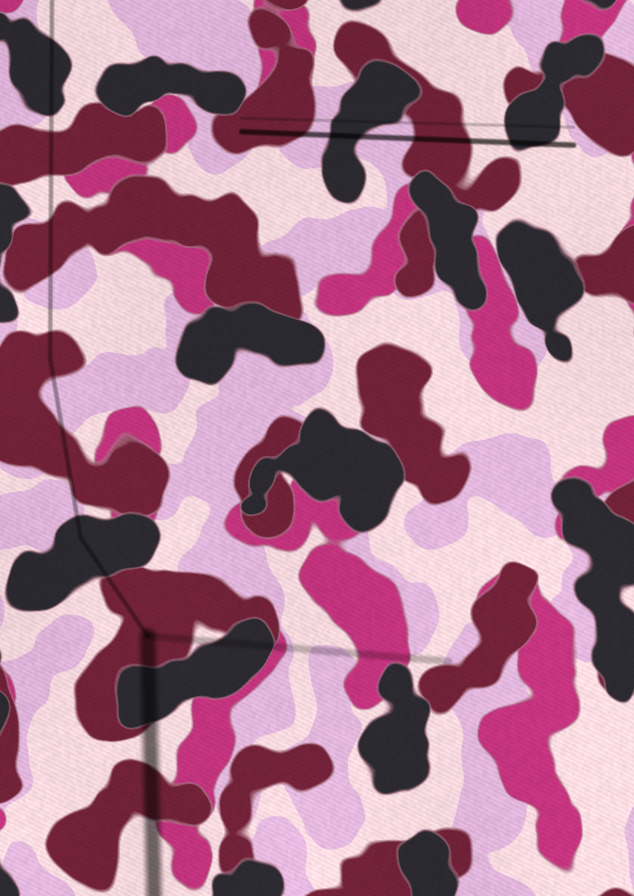
A WebGL 1 fragment shader for this texture:

```glsl
precision highp float;
// Pink, plum and black camouflage on twill cloth, with a pocket slit and seams.
uniform vec2 u_resolution;

const vec3 CREAM = vec3(0.96, 0.85, 0.87);
const vec3 LILAC = vec3(0.88, 0.71, 0.86);
const vec3 MAGENTA = vec3(0.76, 0.20, 0.49);
const vec3 PLUM = vec3(0.44, 0.13, 0.22);
const vec3 BLACK = vec3(0.17, 0.16, 0.19);
const vec3 RIM = vec3(0.68, 0.47, 0.54);

float hash(vec2 p) {
  return fract(sin(dot(p, vec2(127.1, 311.7))) * 43758.5453);
}

float noise(vec2 p) {
  vec2 i = floor(p), f = fract(p);
  f = f * f * (3.0 - 2.0 * f);
  float low = mix(hash(i), hash(i + vec2(1.0, 0.0)), f.x);
  float high = mix(hash(i + vec2(0.0, 1.0)), hash(i + vec2(1.0, 1.0)), f.x);
  return mix(low, high, f.y);
}

vec2 wobble(vec2 p, float frequency) {
  return vec2(noise(p * frequency), noise(p * frequency + 37.0)) - 0.5;
}

float smoothMin(float a, float b, float k) {
  float h = max(k - abs(a - b), 0.0) / k;
  return min(a, b) - h * h * k * 0.25;
}

// A bending chain of four merged discs around the given centre.
float chain(vec2 p, vec2 id, float size) {
  float angle = 1.57 + (hash(id + 3.1) - 0.5) * 2.2;
  vec2 disc = -vec2(cos(angle), sin(angle)) * 0.39 * size;
  float d = 9.0;
  for (int i = 0; i < 4; i++) {
    vec2 key = id + float(i) * 7.3;
    float radius = size * mix(0.11, 0.23, hash(key + 5.7));
    d = smoothMin(d, length(p - disc) - radius, 0.1 * size);
    angle += (hash(key + 9.2) - 0.5) * 2.2;
    disc += vec2(cos(angle), sin(angle)) * 0.26 * size;
  }
  return d;
}

// Signed distance to one scattered layer of blobs, in canvas heights.
float blobs(vec2 p, float cell, float size, float seed) {
  vec2 q = p / cell + seed * vec2(0.37, 0.61);
  vec2 base = floor(q);
  float d = 9.0;
  for (int y = -1; y <= 1; y++) {
    for (int x = -1; x <= 1; x++) {
      vec2 id = base + vec2(float(x), float(y));
      vec2 key = id + seed * 17.0;
      vec2 jitter = vec2(hash(key), hash(key + 1.7)) - 0.5;
      vec2 centre = id + 0.5 + 0.5 * jitter;
      d = smoothMin(d, chain(q - centre, key, size), 0.07);
    }
  }
  return d * cell;
}

// Lays a colour inside a shape, with a thin woven rim around it.
vec3 paint(vec3 under, vec3 ink, float d, float rim, float soft) {
  float edge = 1.0 - smoothstep(-soft, soft, abs(d) - 0.0014);
  vec3 c = mix(under, ink, 1.0 - smoothstep(-soft, soft, d));
  return mix(c, RIM, edge * rim);
}

float segment(vec2 p, vec2 a, vec2 b) {
  vec2 ab = b - a;
  return length(p - a - ab * clamp(dot(p - a, ab) / dot(ab, ab), 0.0, 1.0));
}

float crease(float d, float width) {
  return 1.0 - smoothstep(0.2 * width, width, d);
}

void main() {
  vec2 p = gl_FragCoord.xy / u_resolution.y;
  float soft = max(0.8 / u_resolution.y, 0.0008);
  vec2 q = p + wobble(p, 15.0) * 0.026 + wobble(p, 42.0) * 0.008;

  // Camouflage layers, palest first
  vec3 c = CREAM;
  c = paint(c, LILAC, blobs(q, 0.19, 1.15, 1.0), 0.0, soft);
  c = paint(c, MAGENTA, blobs(q, 0.21, 0.78, 2.0), 0.5, soft);
  c = paint(c, PLUM, blobs(q, 0.20, 0.95, 3.0), 0.6, soft);
  c = paint(c, BLACK, blobs(q, 0.22, 0.68, 4.0), 0.5, soft);

  // Twill ribs, thread flecks and broad soft folds
  float rib = sin(6.2832 * 190.0 * (p.x * 0.5 + p.y));
  float fleck = noise(p * vec2(300.0, 220.0)) - 0.5;
  float fold = noise(p * vec2(6.0, 3.0) + 11.0) - 0.5;
  c *= 1.0 + 0.025 * rib + 0.06 * fleck + 0.07 * fold;

  // Pocket slit, side seam and the fold below the seat
  float slit = segment(p, vec2(0.27, 0.853), vec2(0.64, 0.838));
  float welt = segment(p, vec2(0.27, 0.868), vec2(0.64, 0.858));
  float side = segment(p, vec2(0.058, 1.0), vec2(0.056, 0.60));
  side = min(side, segment(p, vec2(0.056, 0.60), vec2(0.09, 0.40)));
  side = min(side, segment(p, vec2(0.09, 0.40), vec2(0.165, 0.29)));
  float seat = segment(p, vec2(0.165, 0.29), vec2(0.50, 0.262));
  float leg = segment(p, vec2(0.165, 0.29), vec2(0.172, 0.0));
  c *= 1.0 - 0.65 * crease(slit, 0.005) - 0.2 * crease(welt, 0.003);
  c *= 1.0 - 0.35 * crease(side, 0.004);
  c *= 1.0 - 0.22 * crease(seat, 0.007);
  c *= 1.0 - 0.55 * crease(leg, 0.014);

  gl_FragColor = vec4(clamp(c, 0.0, 1.0), 1.0);
}
```
